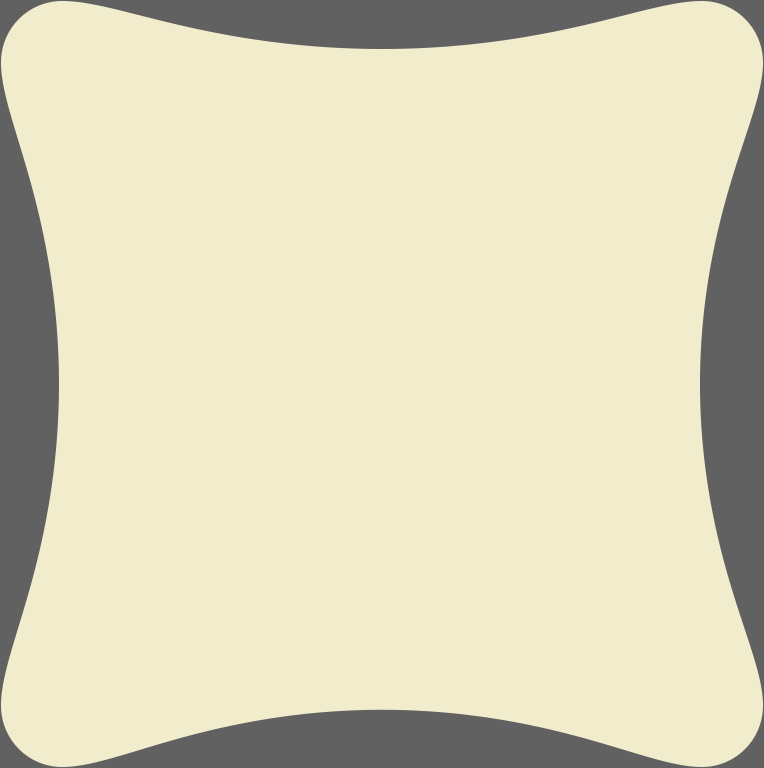
Write a Shadertoy shader that draws this background.

```glsl
// Draws a cream cushion shape with rounded corners and bowed-in sides on grey.

const vec3 CREAM = vec3(0.947, 0.929, 0.800);
const vec3 GREY = vec3(0.380);

const float HALF_SIZE = 0.4987;
const float CORNER_RADIUS = 0.080;

// Inward bow of a side: full depth at its middle, level where the corner starts.
float sideInset(float along, float reach, float depth) {
    float u = min(abs(along) / reach, 1.0);
    float rise = 1.25 * u * u - 0.25 * pow(u, 10.0);
    return depth * (1.0 - rise);
}

// Approximate signed distance; depths holds left, right, bottom, top.
float cushion(vec2 p, float halfSize, float radius, vec4 depths) {
    float reach = halfSize - radius;
    float depthX = p.x < 0.0 ? depths.x : depths.y;
    float depthY = p.y < 0.0 ? depths.z : depths.w;
    vec2 inset = vec2(sideInset(p.y, reach, depthX),
                      sideInset(p.x, reach, depthY));
    vec2 side = abs(p) - halfSize + inset;
    float d = max(side.x, side.y);

    // Round off the four corners.
    vec2 corner = abs(p) - reach;
    if (min(corner.x, corner.y) > 0.0) {
        d = max(d, length(corner) - radius);
    }
    return d;
}

void mainImage(out vec4 fragColor, in vec2 fragCoord) {
    vec2 p = fragCoord / iResolution.xy - 0.5;
    vec4 depths = vec4(0.0759, 0.0825, 0.0745, 0.0625);
    float d = cushion(p, HALF_SIZE, CORNER_RADIUS, depths);

    // One-pixel soft edge.
    float pixel = 1.0 / min(iResolution.x, iResolution.y);
    float cover = clamp(0.5 - d / pixel, 0.0, 1.0);
    fragColor = vec4(mix(GREY, CREAM, cover), 1.0);
}
```
